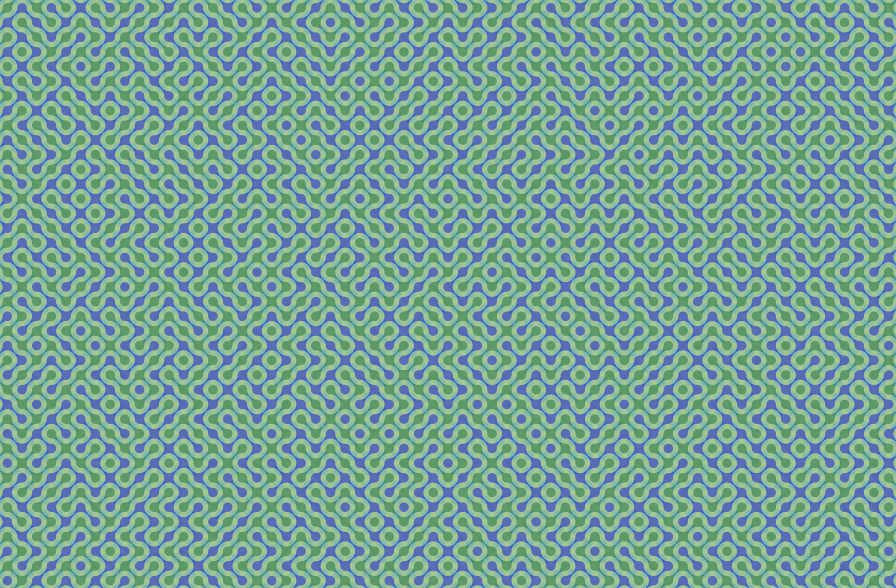
Give the GLSL for this pattern, as a WebGL 1 fragment shader.

```glsl
precision highp float;
// Two-colour Truchet maze: pale winding bands between green and blue areas.

uniform vec2 u_resolution;

const float TILES_ACROSS = 61.0;
const float BAND_HALF_WIDTH = 0.175;

const vec3 BAND  = vec3(0.645, 0.780, 0.570);
const vec3 GREEN = vec3(0.365, 0.600, 0.400);
const vec3 BLUE  = vec3(0.345, 0.425, 0.715);
const vec3 COOL_SHIFT = vec3(-0.150, -0.070, 0.100);

float hash(vec2 cell) {
  vec3 p = fract(vec3(cell.xyx) * 0.1031);
  p += dot(p, p.yzx + 33.33);
  return fract((p.x + p.y) * p.z);
}

// Coverage of the side where the distance is negative.
float coverage(float dist, float pixel) {
  return 1.0 - smoothstep(-0.6 * pixel, 0.6 * pixel, dist);
}

// Signed distance to the quarter arcs, negative on the blue side.
float arcDistance(vec2 cell, vec2 local, float flip) {
  local.x = mix(local.x, 1.0 - local.x, flip);
  float radius = min(length(local), length(1.0 - local));
  float parity = mod(cell.x + cell.y + flip, 2.0);
  return (radius - 0.5) * (1.0 - 2.0 * parity);
}

// Layered sines for a faint mottled surface, about -1 to 1.
float mottle(vec2 p) {
  float value = sin(p.x * 5.3 + 2.0 * sin(p.y * 3.1));
  value += sin(p.y * 6.7 + 2.0 * sin(p.x * 4.3));
  value += sin((p.x + p.y) * 9.1 + sin(p.x * 2.3));
  return value / 3.0;
}

void main() {
  float pixel = TILES_ACROSS / u_resolution.x;
  vec2 grid = gl_FragCoord.xy * pixel + 0.5;
  vec2 cell = floor(grid);
  vec2 local = fract(grid);

  // Random tile orientation
  float flip = step(0.5, hash(cell));
  float dist = arcDistance(cell, local, flip);

  // Areas and the band that divides them
  vec3 color = mix(GREEN, BLUE, coverage(dist, pixel));
  color = mix(color, BAND, coverage(abs(dist) - BAND_HALF_WIDTH, pixel));

  // Cool tint at the narrow neck in the middle of each tile
  float neck = 1.0 - smoothstep(0.12, 0.46, length(local - 0.5));
  color += COOL_SHIFT * neck;

  color += 0.014 * mottle(grid);
  gl_FragColor = vec4(clamp(color, 0.0, 1.0), 1.0);
}
```
